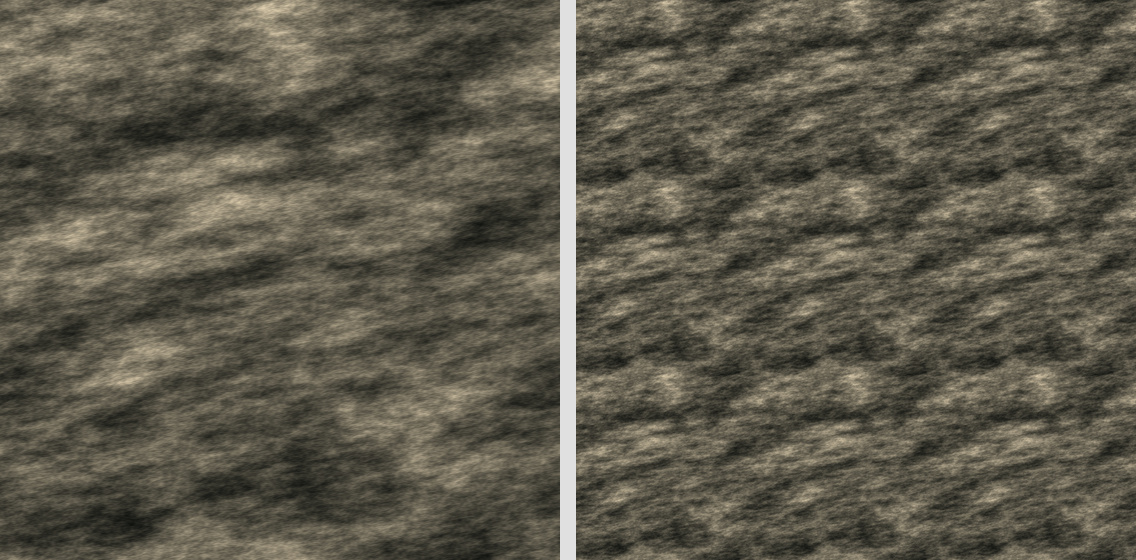
Left: one tile. Right: repeated 3 by 3.
Give the GLSL for this texture, as a Shadertoy shader.

```glsl
// Weathered, cloudy stone grain: tilted streaks in warm grey, from soft patches to fine fibres.
// Octaves of gradient noise on a stretched, sheared lattice are summed and toned between
// two colours. The lattice wraps with its shear, so the square tiles on all sides.

const vec3 DARK = vec3(0.060, 0.070, 0.058);
const vec3 LIGHT = vec3(0.780, 0.725, 0.612);

const vec2 BASE_CELLS = vec2(2.0, 6.0);  // lattice cells across the tile, first octave
const float BASE_SHEAR = 1.0;            // whole cells the rows climb across the tile
const int OCTAVES = 7;
const float GAIN = 0.82;                 // amplitude ratio between octaves
const float NOISE_DEVIATION = 0.215;     // typical spread of one octave
const float SWAY = 0.03;                 // sideways bend that hides the lattice columns
const float FIRST_SEED = 5.0;

const float MEDIAN_TONE = 0.405;
const float CONTRAST = 0.155;
const float HIGHLIGHT_SKEW = 0.012;
const float TAU = 6.2831853;

float hash(vec2 cell, float seed) {
    return fract(sin(dot(cell, vec2(12.9898, 78.233)) + seed * 37.719) * 43758.5453);
}

// Brings a lattice cell back into the tile; a turn in x also shifts y by the shear.
vec2 wrapCell(vec2 cell, vec2 cells, float shear) {
    float turns = floor((cell.x + 0.5) / cells.x);
    float column = cell.x - turns * cells.x;
    float row = cell.y + turns * shear;
    row -= cells.y * floor((row + 0.5) / cells.y);
    return vec2(column, row);
}

// Slope contribution of one lattice corner with a random direction.
float corner(vec2 cell, vec2 toPoint, vec2 cells, float shear, float seed) {
    float angle = TAU * hash(wrapCell(cell, cells, shear), seed);
    return dot(vec2(cos(angle), sin(angle)), toPoint);
}

float gradientNoise(vec2 p, vec2 cells, float shear, float seed) {
    vec2 cell = floor(p);
    vec2 f = p - cell;
    vec2 blend = f * f * f * (f * (f * 6.0 - 15.0) + 10.0);
    vec2 right = vec2(1.0, 0.0);
    vec2 up = vec2(0.0, 1.0);
    float low = mix(corner(cell, f, cells, shear, seed),
                    corner(cell + right, f - right, cells, shear, seed), blend.x);
    float high = mix(corner(cell + up, f - up, cells, shear, seed),
                     corner(cell + 1.0, f - 1.0, cells, shear, seed), blend.x);
    return mix(low, high, blend.y);
}

// Sum of all octaves, scaled to unit deviation.
float streaks(vec2 uv) {
    float sum = 0.0;
    float energy = 0.0;
    float amplitude = 1.0;
    float scale = 1.0;
    for (int i = 0; i < OCTAVES; i++) {
        float seed = FIRST_SEED + float(i);
        vec2 cells = BASE_CELLS * scale;
        float shear = BASE_SHEAR * scale;
        vec2 p = uv * cells - vec2(0.0, shear * uv.x);
        vec2 offset = vec2(hash(vec2(seed, 3.0), 0.0), hash(vec2(seed, 8.0), 0.0));
        sum += amplitude * gradientNoise(p + offset, cells, shear, seed);
        energy += amplitude * amplitude;
        amplitude *= GAIN;
        scale *= 2.0;
    }
    return sum / (NOISE_DEVIATION * sqrt(energy));
}

void mainImage(out vec4 fragColor, in vec2 fragCoord) {
    vec2 uv = fragCoord / iResolution.xy;
    uv.x += SWAY * sin(TAU * uv.y);
    float s = streaks(uv);
    float tone = MEDIAN_TONE + CONTRAST * s + HIGHLIGHT_SKEW * s * s;
    fragColor = vec4(mix(DARK, LIGHT, clamp(tone, 0.0, 1.15)), 1.0);
}
```
